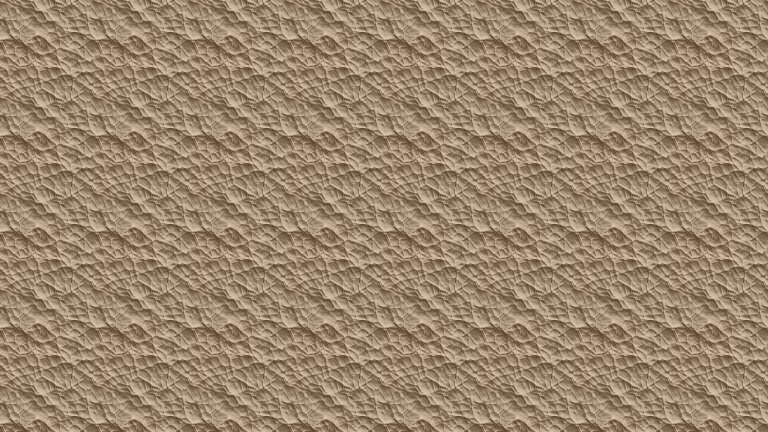
Reproduce this texture procedurally as a Shadertoy shader.

```glsl
// Crumpled brown kraft paper, tiled eight times across and four and a half down.
#define TILES_ACROSS 8.0
#define LIGHT_DIR vec2(0.35, 0.9)
#define SLOPE_STEP 0.008
#define RELIEF 1.0
#define CONTRAST 0.245
#define WARP 0.045
#define DISH 0.55
#define CREASE 0.17
#define CREASE_WIDTH 0.32
#define GRAIN 0.05
#define PAPER vec3(0.62, 0.535, 0.44)

float hash(vec2 p) {
    return fract(sin(dot(p, vec2(127.1, 311.7))) * 43758.5453);
}

vec2 hash2(vec2 p) {
    return vec2(hash(p), hash(p + 37.3));
}

// Value noise with n cells per tile, wrapping at the tile edge
float noise(vec2 uv, float n) {
    vec2 p = uv * n, i = floor(p), f = p - i;
    f = f * f * (3.0 - 2.0 * f);
    vec2 lo = floor(mod(i + 0.5, n)), hi = floor(mod(i + 1.5, n));
    return mix(mix(hash(lo + n), hash(vec2(hi.x, lo.y) + n), f.x),
               mix(hash(vec2(lo.x, hi.y) + n), hash(hi + n), f.x), f.y);
}

// Shallow facets parted by thin raised creases, on a slanted lattice.
// Integer axes a and b keep it periodic; each cell id is wrapped to one tile.
float facets(vec2 uv, vec2 a, vec2 b) {
    float cells = a.x * b.y - a.y * b.x;
    vec2 q = vec2(dot(a, uv), dot(b, uv));
    vec2 base = floor(q);
    float near = 9.0, next = 9.0, nearKey = 0.0, nextKey = 0.0;
    for (int y = -1; y <= 1; y++)
    for (int x = -1; x <= 1; x++) {
        vec2 c = base + vec2(x, y);
        vec2 id = vec2(b.y * c.x - a.y * c.y, a.x * c.y - b.x * c.x);
        id = floor(mod(id + 0.5, cells)) + cells;
        vec2 d = q - c - hash2(id);
        float key = hash(id + 71.9);
        float h = dot(d, d) + 0.25 * key;
        if (h < near) {
            next = near; nextKey = nearKey;
            near = h; nearKey = key;
        } else if (h < next) {
            next = h; nextKey = key;
        }
    }
    // Each crease has its own strength, shared by the two facets it parts
    float strength = fract(3.7 * (nearKey + nextKey));
    float ridge = max(0.0, 1.0 - (next - near) / CREASE_WIDTH);
    return DISH * near + CREASE * strength * ridge * ridge;
}

// Paper height: diagonal folds, crossing folds, creases and small crinkles
float height(vec2 uv) {
    vec2 bend = vec2(noise(uv, 5.0), noise(uv + 0.37, 6.0)) - 0.5;
    vec2 kink = vec2(noise(uv, 15.0), noise(uv + 0.61, 16.0)) - 0.5;
    vec2 p = uv + WARP * (bend + 0.5 * kink);
    return 0.12 * facets(p, vec2(3, -2), vec2(4, 5))
         + 0.08 * facets(p + 0.3, vec2(4, 1), vec2(-2, 6))
         + 0.075 * facets(p, vec2(7, -4), vec2(7, 9))
         + 0.025 * facets(p, vec2(13, -9), vec2(11, 16));
}

void mainImage(out vec4 fragColor, in vec2 fragCoord) {
    // Tile coordinates, counted from the top left corner
    vec2 uv = (fragCoord - vec2(0.0, iResolution.y)) / iResolution.x * TILES_ACROSS;
    uv = fract(uv);

    // Slope towards the light, softly limited
    vec2 e = SLOPE_STEP * normalize(LIGHT_DIR);
    float slope = RELIEF * (height(uv - e) - height(uv + e)) / (2.0 * SLOPE_STEP);
    float shade = slope / sqrt(1.0 + slope * slope);
    shade *= shade < 0.0 ? 1.1 : 1.0;

    // Broad stains and fibre grain
    float stain = noise(uv, 3.0) - 0.5;
    float grain = noise(uv, 48.0) - 0.5;
    vec3 color = PAPER + CONTRAST * shade + GRAIN * (grain + 0.4 * stain);
    color += 0.02 * (noise(uv + 0.21, 4.0) - 0.5) * vec3(1.0, -0.3, -0.2);

    fragColor = vec4(clamp(color, 0.0, 1.0), 1.0);
}
```
